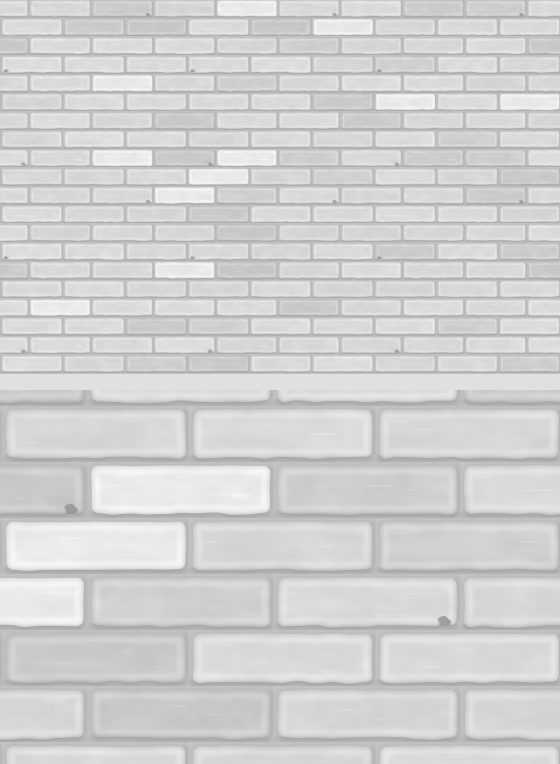
Top: the whole. Bottom: its middle third, enlarged.
Give the GLSL for this texture, as a WebGL 2 fragment shader.

```glsl
#version 300 es
precision highp float;

uniform vec2 u_resolution;
out vec4 outColor;

// Layout: lengths below are in units of one row height
const vec2 BRICK_COUNT = vec2(9.0, 20.0);
const vec2 WEAR_PERIOD = vec2(3.0, 10.0);   // bricks before the wear repeats
const float EVEN_SHIFT = 0.015;             // joint offset, in brick widths
const float ODD_SHIFT = 0.469;
const float ROW_SHIFT = 0.05;
const float HALF_GAP = 0.065;
const float CORNER = 0.13;
const float WAVINESS = 0.07;
const vec2 CHIP_SIZE = vec2(0.14, 0.09);

// Grey levels
const float MORTAR = 0.80;
const float SHADOW = 0.64;
const float DARK_BRICK = 0.80;
const float MID_BRICK = 0.85;
const float LIGHT_BRICK = 0.915;
const float CHIP = 0.56;
const float DARK_SHARE = 0.23;
const float LIGHT_SHARE = 0.065;
const float MID_SPREAD = 0.03;
const float BLOTCH = 0.05;
const float RIM_LIGHT = 0.04;
const float SCRATCH_LIGHT = 0.03;

float hash(vec2 p) {
    return fract(sin(dot(p, vec2(127.1, 311.7))) * 43758.5453);
}

float noise(vec2 p) {
    vec2 i = floor(p), f = fract(p);
    f = f * f * (3.0 - 2.0 * f);
    return mix(mix(hash(i), hash(i + vec2(1, 0)), f.x),
               mix(hash(i + vec2(0, 1)), hash(i + vec2(1, 1)), f.x), f.y);
}

float roundedBox(vec2 p, vec2 halfSize, float radius) {
    vec2 q = abs(p) - halfSize + radius;
    return length(max(q, 0.0)) + min(max(q.x, q.y), 0.0) - radius;
}

float brickTint(vec2 id) {
    float pick = hash(id + 3.7);
    if (pick < LIGHT_SHARE) return LIGHT_BRICK;
    float vary = (hash(id + 41.3) - 0.5) * MID_SPREAD;
    return (pick > 1.0 - DARK_SHARE ? DARK_BRICK : MID_BRICK) + vary;
}

// One chipped corner per wear column, spread over the rows
float chipMask(vec2 p, vec2 halfSize, vec2 wearId, float pixel) {
    float chipRow = mod(floor(6.4 + 2.6 * wearId.x), WEAR_PERIOD.y);
    if (abs(wearId.y - chipRow) > 0.5) return 0.0;
    float side = wearId.x < 0.5 ? -1.0 : 1.0;
    vec2 center = vec2(side * (halfSize.x - 0.22), 0.09 - halfSize.y);
    float d = length((p - center) / CHIP_SIZE) - 0.6 - 0.7 * noise(p * 11.0);
    float soft = pixel / CHIP_SIZE.y;
    return 1.0 - smoothstep(-soft, soft, d);
}

void main() {
    vec2 uv = gl_FragCoord.xy / u_resolution;
    float pixel = BRICK_COUNT.y / u_resolution.y;

    // Running bond grid
    vec2 grid = uv * BRICK_COUNT;
    grid.y -= ROW_SHIFT;
    float odd = mod(floor(grid.y), 2.0);
    grid.x -= mix(EVEN_SHIFT, ODD_SHIFT, odd);
    vec2 id = mod(floor(grid), BRICK_COUNT);
    vec2 wearId = mod(id, WEAR_PERIOD);

    // Brick outline, more ragged along its lower edge
    float brickWidth = BRICK_COUNT.y / BRICK_COUNT.x * u_resolution.x / u_resolution.y;
    vec2 cellSize = vec2(brickWidth, 1.0);
    vec2 p = (fract(grid) - 0.5) * cellSize;
    vec2 halfSize = 0.5 * cellSize - HALF_GAP;
    vec2 wearPos = p + wearId * vec2(17.0, 23.0) + 50.0;
    float below = 1.0 - smoothstep(-0.45, -0.28, p.y);
    float right = smoothstep(halfSize.x - 0.12, halfSize.x, p.x);
    float d = roundedBox(p, halfSize, CORNER);
    d += WAVINESS * mix(0.35, 1.0, below) * (noise(wearPos * 3.3) - 0.35);

    // Joint, shaded under and to the right of each brick
    float shade = max(max(below, 0.65 * right), 0.4);
    float joint = mix(MORTAR, SHADOW, shade * exp(-max(d, 0.0) * 7.0));

    // Face with soft blotches, a bright rim and faint horizontal scratches
    float face = brickTint(id);
    float blotches = 0.65 * noise(wearPos * vec2(2.1, 3.6))
                   + 0.35 * noise(wearPos * vec2(5.0, 8.0) + 9.0);
    face += BLOTCH * (blotches - 0.5);
    float rim = (d + 0.11) / 0.055;
    face += RIM_LIGHT * exp(-rim * rim) * mix(1.0, 0.6, below);
    float scratch = smoothstep(0.78, 0.95, noise(wearPos * vec2(1.8, 13.0) + 31.0));
    face += SCRATCH_LIGHT * scratch * smoothstep(0.1, 0.25, -d);
    face -= 0.08 * shade * smoothstep(-0.07, 0.0, d);
    face = mix(face, CHIP, 0.8 * chipMask(p, halfSize, wearId, pixel));

    float cover = 1.0 - smoothstep(-0.7 * pixel, 0.7 * pixel, d);
    outColor = vec4(vec3(mix(joint, face, cover)), 1.0);
}
```
